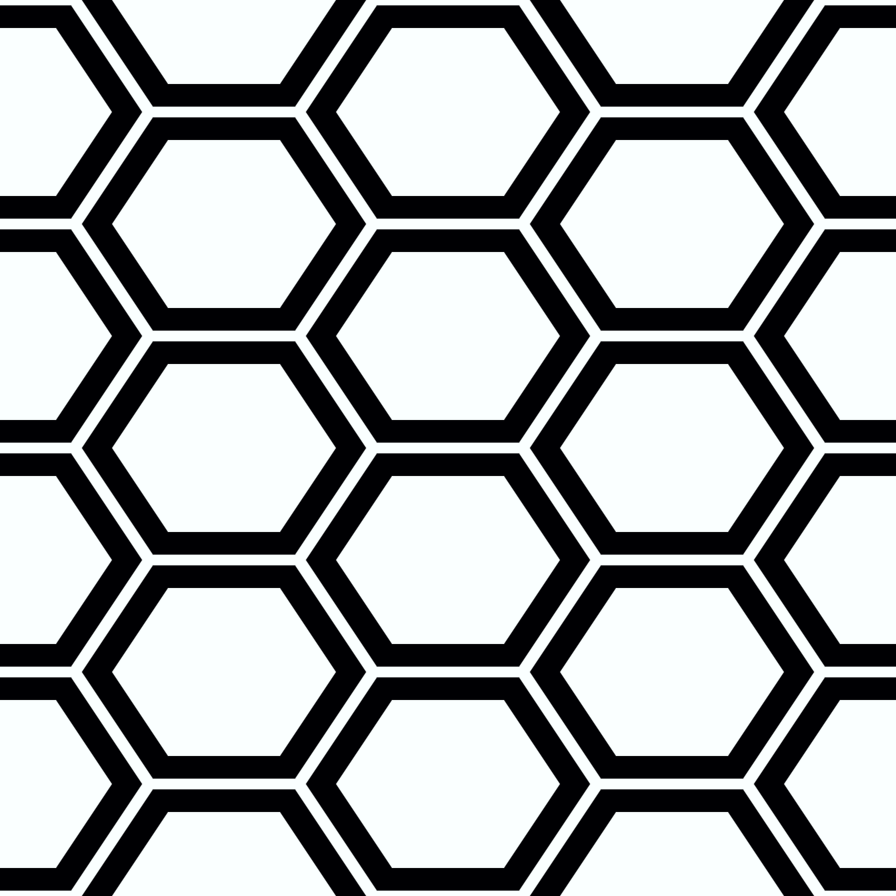
A WebGL 2 fragment shader for this pattern:

```glsl
#version 300 es
precision highp float;
// Seamless honeycomb of flat-topped hexagons, each with a thick dark outline and a thin light gap.

#define REPEATS vec2(2.0, 4.0)          // lattice periods across and down
#define OUTER_RADIUS 0.476              // outline's outer half-height, in row heights
#define INNER_RADIUS 0.375              // outline's inner half-height, in row heights
#define EDGE_SOFTNESS 0.75              // half-width of the edge blend, in pixels
#define PAPER_COLOR vec3(0.98, 1.0, 1.0)
#define INK_COLOR vec3(0.0, 0.0, 0.01)

uniform vec2 u_resolution;
out vec4 fragColor;

// Half-height of the concentric hexagon through p; cells meet at 0.5.
float hexRadius(vec2 p) {
    p = abs(p);
    return max(p.y, 0.75 * p.x + 0.5 * p.y);
}

// Offset from the nearest lattice point; each period is 2 units wide and 1 high.
vec2 latticeOffset(vec2 p) {
    const vec2 period = vec2(2.0, 1.0);
    return (fract(p / period + 0.5) - 0.5) * period;
}

void main() {
    vec2 uv = gl_FragCoord.xy / u_resolution;
    vec2 p = uv * REPEATS * vec2(2.0, 1.0);

    // Two interleaved column sets, the second shifted by half a period.
    float evenColumns = hexRadius(latticeOffset(p - vec2(0.0, 0.5)));
    float oddColumns = hexRadius(latticeOffset(p - vec2(1.0, 0.0)));
    float radius = min(evenColumns, oddColumns);

    // Outline band with resolution-aware smooth edges.
    float blend = EDGE_SOFTNESS * REPEATS.y / min(u_resolution.x, u_resolution.y);
    float outside = smoothstep(INNER_RADIUS - blend, INNER_RADIUS + blend, radius);
    float inside = 1.0 - smoothstep(OUTER_RADIUS - blend, OUTER_RADIUS + blend, radius);

    fragColor = vec4(mix(PAPER_COLOR, INK_COLOR, outside * inside), 1.0);
}
```
